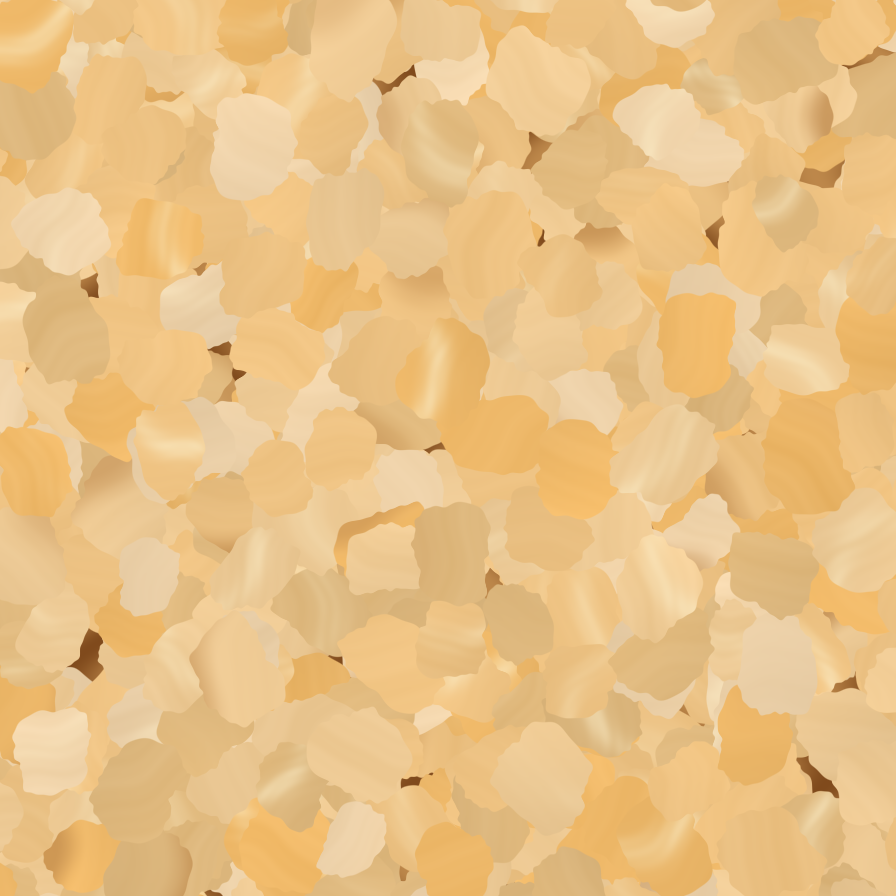
Write a Shadertoy shader that draws this texture.

```glsl
// Overlapping pearly flakes in cream, honey and sand, with ragged outlines.
// Staggered layers of jittered cells are painted back to front; layered
// sines shape each rim and give the faces soft bands, folds and sheen.

const float TAU = 6.28319;
const float CELLS = 8.6;   // flakes across the canvas in one layer
const int LAYERS = 5;

const vec3 UMBER = vec3(0.50, 0.29, 0.11);
const vec3 BROWN = vec3(0.74, 0.53, 0.29);
const vec3 PEARL = vec3(0.98, 0.92, 0.77);

vec4 hash4(vec2 cell, float salt) {
    vec4 p = fract(vec4(cell.xyx, salt) * vec4(0.1031, 0.1030, 0.0973, 0.1099) + salt * 0.37);
    p += dot(p, p.wzxy + 33.33);
    return fract((p.xxyz + p.yzzw) * p.zywx);
}

mat2 rotation(float angle) {
    float c = cos(angle), s = sin(angle);
    return mat2(c, s, -s, c);
}

// Picks a flake colour by its share of the area.
vec3 flakeColour(float pick) {
    vec3 honey = vec3(0.93, 0.76, 0.51);
    vec3 cream = vec3(0.93, 0.79, 0.58);
    vec3 sand = vec3(0.87, 0.72, 0.49);
    vec3 amber = vec3(0.93, 0.72, 0.41);
    vec3 ivory = vec3(0.93, 0.82, 0.66);
    vec3 colour = pick < 0.33 ? honey : cream;
    colour = pick > 0.56 ? sand : colour;
    colour = pick > 0.73 ? amber : colour;
    return pick > 0.90 ? ivory : colour;
}

// Radius of a ragged rim around one, by angle.
float rim(float angle, vec4 seed) {
    vec4 phase = seed * TAU;
    float a = angle + 0.25 * sin(2.0 * angle + phase.w);
    float broad = 0.08 * sin(2.0 * a + phase.x) + 0.07 * sin(3.0 * a + phase.y);
    float notches = 0.035 * sin(6.0 * a + phase.z) + 0.026 * sin(11.0 * a + phase.x)
                  + 0.015 * sin(19.0 * a + phase.y);
    return 1.0 + broad + notches;
}

// Signed distance to a flake, in flake radii; p-norm makes it slightly boxy.
float flakeDistance(vec2 q, vec4 seed) {
    vec2 q2 = q * q;
    float boxy = pow(dot(q2, q2) + 1e-6, 0.25);
    float radius = mix(length(q), boxy, 0.6);
    return radius - rim(atan(q.y, q.x + 1e-5), seed);
}

// Silky bands along one direction, roughly -1 to 1.
float bands(vec2 q, vec4 seed) {
    vec4 phase = seed * TAU;
    float s = q.x + 0.22 * sin(1.7 * q.y + phase.x) + 0.05 * sin(4.0 * q.y + phase.y);
    return 0.55 * sin(3.5 * s + phase.z) + 0.28 * sin(8.0 * s + phase.w)
         + 0.17 * sin(19.0 * s + phase.y);
}

// Face of a flake: base tone, slope of light, bands, fold shadow and sheen.
vec3 flakeFace(vec2 q, vec4 seed, vec4 look) {
    vec2 grain = rotation(look.y * TAU) * q;
    float silk = bands(grain, seed);
    float slope = grain.x * 0.6 + grain.y * 0.4;
    vec3 colour = flakeColour(look.x);
    colour *= 1.0 + (look.z - 0.5) * 0.05 + slope * 0.035 * seed.y;
    colour += silk * vec3(0.010, 0.014, 0.020) * (0.4 + 1.2 * seed.z);

    float folded = smoothstep(0.80, 1.0, look.w);
    float fold = smoothstep(0.1, 1.1, grain.x + 0.25 * sin(2.0 * grain.y + seed.x * TAU));
    colour = mix(colour, BROWN, 0.75 * folded * fold);

    float glossy = 1.0 - smoothstep(0.08, 0.38, look.w);
    float arc = grain.x - 0.35 * grain.y * grain.y + 0.5 * (seed.w - 0.5);
    float sheen = exp(-9.0 * arc * arc) * (0.65 + 0.35 * silk);
    return mix(colour, PEARL, 0.65 * glossy * sheen);
}

// Paints one layer of flakes over the colour below.
vec3 paintLayer(vec3 below, vec2 uv, float layer, float pixel) {
    vec2 stagger = vec2(0.5, 0.31) * layer;
    vec2 grid = uv * CELLS + stagger;
    vec2 home = floor(grid);
    float growth = layer < 0.5 ? 1.5 : 1.0;
    for (int y = -1; y <= 1; y++) {
        for (int x = -1; x <= 1; x++) {
            vec2 cell = home + vec2(x, y);
            vec4 seed = hash4(cell + 17.0, layer + 1.3);
            vec4 look = hash4(cell + 71.0, layer + 8.7);
            vec4 place = hash4(cell + 43.0, layer + 4.1);
            vec2 centre = cell + 0.5 + (place.xy - 0.5) * 0.65;
            float size = mix(0.31, 0.46, place.z) * growth;
            float stretch = mix(0.86, 1.16, seed.x);
            vec2 q = rotation(place.w * TAU) * (grid - centre) / size;
            q *= vec2(stretch, 1.0 / stretch);
            float soft = pixel * CELLS / size;
            float cover = 1.0 - smoothstep(-soft, soft, flakeDistance(q, seed));
            below = mix(below, flakeFace(q, seed, look), cover);
        }
    }
    return below;
}

void mainImage(out vec4 fragColor, in vec2 fragCoord) {
    vec2 uv = fragCoord / iResolution.y;
    float pixel = 0.8 / iResolution.y;
    float depth = 0.5 + 0.5 * sin(uv.x * 41.0 + 2.0 * sin(uv.y * 33.0));
    vec3 colour = mix(UMBER, BROWN, depth);
    for (int i = 0; i < LAYERS; i++) {
        colour = paintLayer(colour, uv, float(i), pixel);
    }
    fragColor = vec4(colour, 1.0);
}
```
